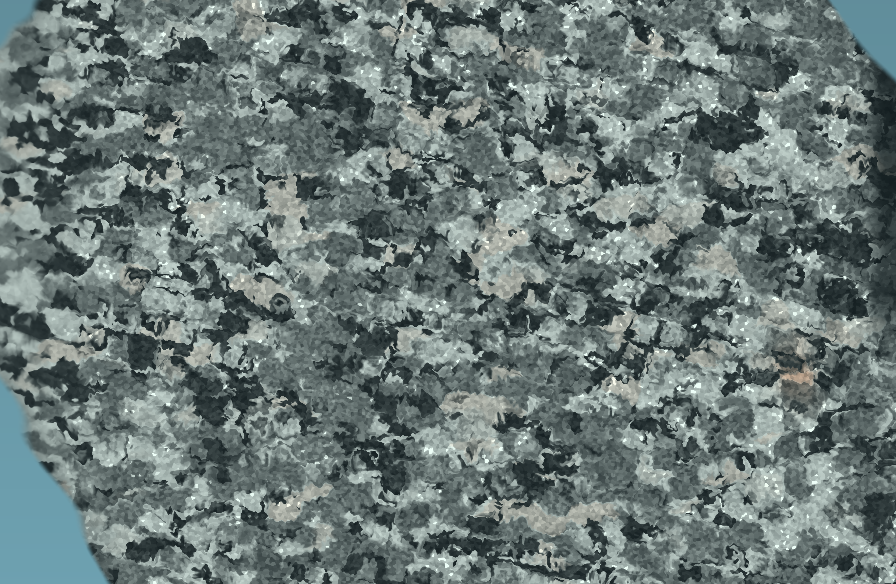
Write a Shadertoy shader that draws this texture.

```glsl
// Speckled granite boulder against a blue backdrop: soft cellular noise at
// several scales sorts the surface into dark mica, grey quartz and pale feldspar,
// then fine grit, glints and large-scale shading are laid on top.

#define COARSE_CELLS vec2(13.0, 23.0)
#define MID_CELLS    vec2(31.0, 46.0)
#define FINE_CELLS   vec2(74.0, 96.0)
#define GRIT_CELLS   vec2(165.0, 180.0)
#define MICA_LEVEL   0.385
#define PALE_LEVEL   0.53
#define GRIT_AMOUNT  0.25
#define FOLIATION    0.07
#define DARK_COLOR   vec3(0.065, 0.105, 0.115)
#define LIGHT_COLOR  vec3(0.820, 0.885, 0.860)
#define SKY_COLOR    vec3(0.430, 0.630, 0.690)

vec3 hash3(vec2 cell) {
    vec3 q = fract(cell.xyx * vec3(0.1031, 0.1030, 0.0973));
    q += dot(q, q.yxz + 33.33);
    return fract((q.xxy + q.yzz) * q.zyx);
}

// Cellular noise whose cells blend into each other; sharpness sets the seams.
float grains(vec2 p, float sharpness) {
    vec2 base = floor(p);
    vec2 local = p - base;
    float sum = 0.0, total = 0.0;
    for (int y = -1; y <= 1; y++) {
        for (int x = -1; x <= 1; x++) {
            vec2 cell = vec2(x, y);
            vec3 h = hash3(base + cell + 100.0);
            vec2 d = cell + h.xy - local;
            float weight = exp(-sharpness * dot(d, d));
            sum += weight * h.z;
            total += weight;
        }
    }
    return sum / total;
}

// Layered sines that make grain outlines ragged.
vec2 raggedWarp(vec2 p) {
    vec2 w = vec2(0.0);
    float freq = 38.0, amp = 0.006;
    for (int i = 0; i < 4; i++) {
        w += amp * sin(freq * p.yx + 9.0 * sin(freq * 0.37 * p) + float(i) * vec2(1.7, 4.1));
        p = mat2(0.8, 0.6, -0.6, 0.8) * p;
        freq *= 1.9;
        amp *= 0.6;
    }
    return w;
}

// Positive inside the boulder: three broken corners cut the canvas.
float boulder(vec2 p, float aspect) {
    vec2 right = vec2(p.x - aspect, p.y);
    float lowerLeft = dot(p, vec2(0.878, 0.479)) - 0.167;
    float upperLeft = dot(p, vec2(0.660, -0.750)) + 0.700;
    float upperRight = dot(right, vec2(-0.762, -0.648)) + 0.556;
    float wobble = 0.007 * sin(p.y * 31.0 + 1.0) + 0.004 * sin(p.x * 57.0 + p.y * 73.0);
    return min(lowerLeft, min(upperLeft, upperRight)) + wobble;
}

float blob(vec2 p, vec2 center, vec2 radius) {
    vec2 d = (p - center) / radius;
    return exp(-dot(d, d));
}

void mainImage(out vec4 fragColor, in vec2 fragCoord) {
    vec2 p = fragCoord / iResolution.y;
    float aspect = iResolution.x / iResolution.y;
    float focus = smoothstep(0.02, 0.25, p.x);
    float sharpness = mix(5.0, 15.0, focus);

    // Slightly tilted, ragged rock coordinates
    vec2 q = p + vec2(0.0, FOLIATION * p.x) + raggedWarp(p) * mix(0.5, 1.0, focus);
    float coarse = grains(q * COARSE_CELLS, sharpness);
    float mid = grains(q * MID_CELLS + 17.0, sharpness);
    float fine = grains(q * FINE_CELLS + 41.0, sharpness);
    float grit = grains(p * GRIT_CELLS + 7.0, sharpness);
    float patches = grains(q * COARSE_CELLS * 1.2 + 63.0, sharpness);
    float crystals = grains(q * MID_CELLS * 0.8 + 89.0, sharpness);

    // Minerals
    float paleCorner = blob(p, vec2(aspect - 0.22, 0.24), vec2(0.22, 0.24));
    float micaField = 0.38 * coarse + 0.36 * mid + 0.26 * fine + 0.07 * paleCorner;
    float mica = 1.0 - smoothstep(MICA_LEVEL - 0.06, MICA_LEVEL + 0.06, micaField);
    float paleField = 0.45 * patches + 0.35 * crystals + 0.2 * fine + 0.08 * paleCorner;
    float pale = smoothstep(PALE_LEVEL - 0.09, PALE_LEVEL + 0.09, paleField);

    // Brightness: minerals, then grit and glints
    float tone = mix(0.42, 0.73, pale) + 0.14 * (fine - 0.5) + 0.10 * (crystals - 0.5);
    tone = mix(tone, 0.09 + 0.12 * fine, mica);
    tone += GRIT_AMOUNT * (grit - 0.5) * mix(0.35, 1.0, focus) * (1.0 - 0.45 * mica);
    float glint = smoothstep(0.90, 0.97, grit) * smoothstep(0.60, 0.85, crystals);
    tone += 0.40 * glint * focus;

    // Shaded right flank and rim
    float inside = boulder(p, aspect);
    float flank = smoothstep(aspect - 0.07, aspect - 0.015, p.x + 0.02 * (coarse - 0.5));
    flank *= smoothstep(0.38, 0.50, p.y);
    tone *= 1.0 - 0.75 * flank;
    tone *= mix(0.75, 1.0, smoothstep(0.0, 0.04, inside));

    // Colour, with faint warm crystals and a rusty stain
    vec3 rock = mix(DARK_COLOR, LIGHT_COLOR, clamp(tone, 0.0, 1.15));
    float warm = smoothstep(0.78, 0.95, patches) * 0.35;
    warm += blob(q, vec2(aspect - 0.17, 0.46), vec2(0.035, 0.05));
    rock *= mix(vec3(1.0), vec3(1.12, 0.94, 0.86), warm * (1.0 - mica));

    vec3 sky = SKY_COLOR * mix(1.0, 0.88, p.y);
    float edge = mix(0.010, 0.005, focus);
    fragColor = vec4(mix(sky, rock, smoothstep(-edge, edge, inside)), 1.0);
}
```
